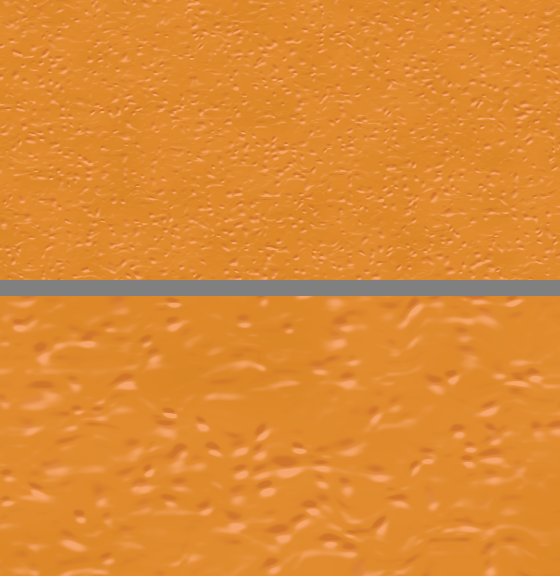
Top, the full canvas; bottom, a detail of the centre.
A Shadertoy shader for this texture:

```glsl
// Orange peel: a soft glossy skin covered with small, wide, scattered pits.
// A height field of jittered pits and stretched noise is lit from above;
// its slope picks between shaded, base and highlight colours.

float hash(vec2 p) {
    return fract(sin(dot(p, vec2(127.1, 311.7))) * 43758.5453);
}

float noise(vec2 p) {
    vec2 i = floor(p), f = fract(p);
    f = f * f * f * (f * (f * 6.0 - 15.0) + 10.0);
    float low = mix(hash(i), hash(i + vec2(1, 0)), f.x);
    float high = mix(hash(i + vec2(0, 1)), hash(i + vec2(1, 1)), f.x);
    return mix(low, high, f.y);
}

// Depth of the scattered pits, one jittered pit per cell
float pits(vec2 p) {
    vec2 cell = floor(p);
    float depth = 0.0;
    for (int y = -1; y <= 1; y++) {
        for (int x = -1; x <= 1; x++) {
            vec2 id = cell + vec2(x, y);
            vec2 jitter = vec2(hash(id + 3.1), hash(id + 17.7));
            vec2 d = p - id - 0.1 - 0.8 * jitter;
            d.y += d.x * (hash(id + 41.3) - 0.4) * 0.7;
            float radius = mix(0.2, 0.38, hash(id + 29.9));
            float strength = smoothstep(0.1, 1.0, hash(id + 53.2));
            depth += strength * exp(-dot(d, d) / (radius * radius));
        }
    }
    return depth;
}

// Skin height, in units of a pit cell
float height(vec2 p) {
    vec2 warp = vec2(noise(p * 22.0), noise(p * 22.0 + 70.0)) - 0.5;
    vec2 q = p + warp * 0.018;
    float patches = mix(0.35, 0.85, noise(p * vec2(7.0, 10.0) + 9.0));
    float folds = 0.38 * noise(q * vec2(32.0, 58.0) + 5.0);
    float grain = 0.13 * noise(q * vec2(70.0, 115.0) + 31.0);
    return folds + grain - patches * pits(q * vec2(30.0, 40.0));
}

void mainImage(out vec4 fragColor, in vec2 fragCoord) {
    vec2 p = fragCoord / iResolution.y;

    // Slope towards a light above and slightly to the left
    float e = 0.0018;
    float dx = height(p + vec2(e, 0)) - height(p - vec2(e, 0));
    float dy = height(p + vec2(0, e)) - height(p - vec2(0, e));
    float light = (0.35 * dx - dy) / (80.0 * e);
    float pit = pits(p * vec2(30.0, 40.0)
        + (vec2(noise(p * 22.0), noise(p * 22.0 + 70.0)) - 0.5) * vec2(0.54, 0.72));

    // Base skin with faint broad variation
    vec3 color = mix(vec3(0.86, 0.525, 0.15), vec3(0.885, 0.548, 0.185),
        noise(p * vec2(9.0, 14.0)));

    // Pinkish pits, shaded upper walls, glossy lower lips
    color = mix(color, vec3(0.88, 0.53, 0.27), 0.55 * smoothstep(0.25, 0.9, pit));
    color = mix(color, vec3(0.80, 0.44, 0.16), 0.8 * smoothstep(0.15, 1.7, -light));
    color = mix(color, vec3(0.97, 0.65, 0.42), smoothstep(0.0, 1.6, light));

    fragColor = vec4(color, 1.0);
}
```
